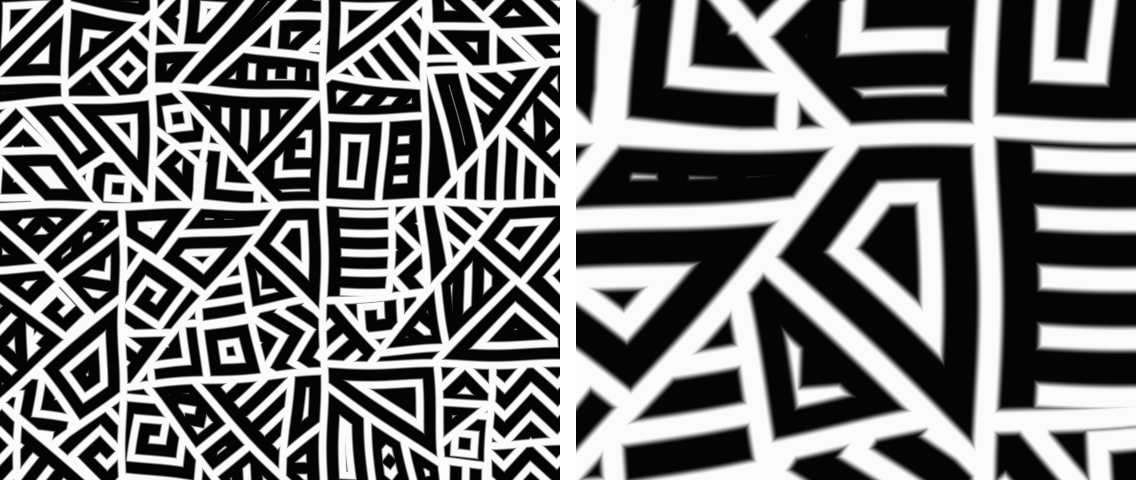
Left: the whole. Right: its middle third, enlarged.
Give the GLSL for this pattern, as a Shadertoy shader.

```glsl
// Black and white geometric patchwork: the canvas is cut again and again into
// convex polygons, and each one is filled with a motif of bold strokes:
// nested outlines, stripes, combs, zigzags, spirals, diamonds or triangles.

const float LINE = 0.0165;   // width of a white stroke
const float PITCH = 0.041;   // distance between strokes

// Random value for a cell id and a use of it
float rnd(uint id, uint use) {
    uint h = id * 747796405u + use * 2891336453u + 71u;
    h = (h ^ (h >> 15)) * 2246822519u;
    h = (h ^ (h >> 13)) * 3266489917u;
    return float((h ^ (h >> 16)) & 65535u) / 65536.0;
}

vec2 rotate(vec2 v, float a) {
    return vec2(cos(a) * v.x - sin(a) * v.y, sin(a) * v.x + cos(a) * v.y);
}

// Distance to the nearest multiple of the period
float toMultiple(float x, float period) {
    return abs(x - period * round(x / period));
}

// Positive inside white strokes, negative in the black between
float stroke(float x, float period) {
    return 0.5 * LINE - toMultiple(x, period);
}

// Square spiral: two half-planes of square rings, shifted by half a pitch
float spiral(vec2 q) {
    float shift = q.y < 0.0 ? 0.5 * PITCH : 0.0;
    return stroke(max(abs(q.x - shift), abs(q.y)) - shift, PITCH);
}

float zigzag(vec2 q, float period) {
    return stroke((q.y + toMultiple(q.x, period)) * 0.707, PITCH);
}

// Rows of triangles, each with a small white core
float triangles(vec2 q, float height) {
    float slope = abs(toMultiple(q.x, 2.0 * height) - mod(q.y, height)) * 0.707;
    return stroke(min(slope, toMultiple(q.y, height)), PITCH);
}

// Chain of nested squares
float squares(vec2 q, float period) {
    q = abs(q - period * round(q / period));
    return stroke(max(q.x, q.y) - 0.5 * PITCH, PITCH);
}

// q: frame on the longest side, m: frame at the middle, d: distance to the rim
float motif(vec2 q, vec2 m, float d, uint id) {
    float kind = rnd(id, 5u) * 9.0;
    vec2 tilted = rotate(m, 0.785);
    vec2 turned = rnd(id, 6u) < 0.5 ? m : tilted;
    float ink;
    if (kind < 2.0) return stroke(d, PITCH);
    else if (kind < 2.8) ink = stroke(turned.x, PITCH);
    else if (kind < 4.0) ink = min(stroke(q.x, PITCH), q.y - 0.034);
    else if (kind < 5.6) ink = zigzag(q, 0.11);
    else if (kind < 7.0) ink = spiral(turned);
    else if (kind < 7.8) ink = squares(tilted, 0.123);
    else ink = triangles(q, 0.095);
    // Some cells keep a black frame around the motif
    return rnd(id, 7u) < 0.35 ? min(ink, d - 0.027) : ink;
}

void mainImage(out vec4 fragColor, in vec2 fragCoord) {
    vec2 p = fragCoord / iResolution.y;
    float aspect = iResolution.x / iResolution.y;
    p += 0.0025 * sin(p.yx * 24.0 + vec2(0.0, 2.0));   // hand-drawn wobble

    vec2 poly[16];
    poly[0] = vec2(-0.03);
    poly[1] = vec2(aspect + 0.03, -0.03);
    poly[2] = vec2(aspect + 0.03, 1.03);
    poly[3] = vec2(-0.03, 1.03);
    int count = 4;
    uint id = 1u;
    vec2 middle, along, base;
    float rim;

    for (int level = 0; level < 9; level++) {
        // Measure the cell: middle, area, longest side, distance to the rim
        float area = 0.0, longest = 0.0;
        middle = vec2(0.0);
        rim = 1.0;
        for (int i = 0; i < count; i++) {
            vec2 a = poly[i], b = poly[(i + 1) % count], e = b - a;
            float len = max(length(e), 1e-5);
            area += 0.5 * (a.x * b.y - a.y * b.x);
            middle += a / float(count);
            rim = min(rim, (e.x * (p.y - a.y) - e.y * (p.x - a.x)) / len);
            if (len > longest) { longest = len; along = e / len; base = 0.5 * (a + b); }
        }
        if (level == 8 || area < mix(0.013, 0.036, rnd(id, 1u))) break;

        // Cut across the longest side: straight at first, slanted later
        float slant = level < 3 ? 0.0 : (floor(rnd(id, 2u) * 3.0) - 1.0) * 0.72 + 0.16 * (rnd(id, 3u) - 0.5);
        vec2 normal = rotate(along, slant);
        vec2 c = middle + along * longest * 0.26 * (rnd(id, 4u) - 0.5);
        bool front = dot(p - c, normal) > 0.0;
        if (!front) normal = -normal;
        vec2 kept[16];
        int n = 0;
        for (int i = 0; i < count; i++) {
            vec2 a = poly[i], b = poly[(i + 1) % count];
            float da = dot(a - c, normal), db = dot(b - c, normal);
            if (da >= 0.0) kept[n++] = a;
            if (da * db < 0.0) kept[n++] = mix(a, b, da / (da - db));
        }
        for (int i = 0; i < n; i++) poly[i] = kept[i];
        count = n;
        id = id * 2u + (front ? 1u : 0u);
    }

    // Frames of the cell, then the motif under a white outline
    vec2 inward = vec2(-along.y, along.x);
    vec2 q = vec2(dot(p - base, along), dot(p - base, inward));
    vec2 m = vec2(dot(p - middle, along), dot(p - middle, inward));
    float white = max(0.5 * LINE - rim, motif(q, m, rim, id));
    fragColor = vec4(vec3(mix(0.015, 0.985, smoothstep(-0.003, 0.003, white))), 1.0);
}
```
